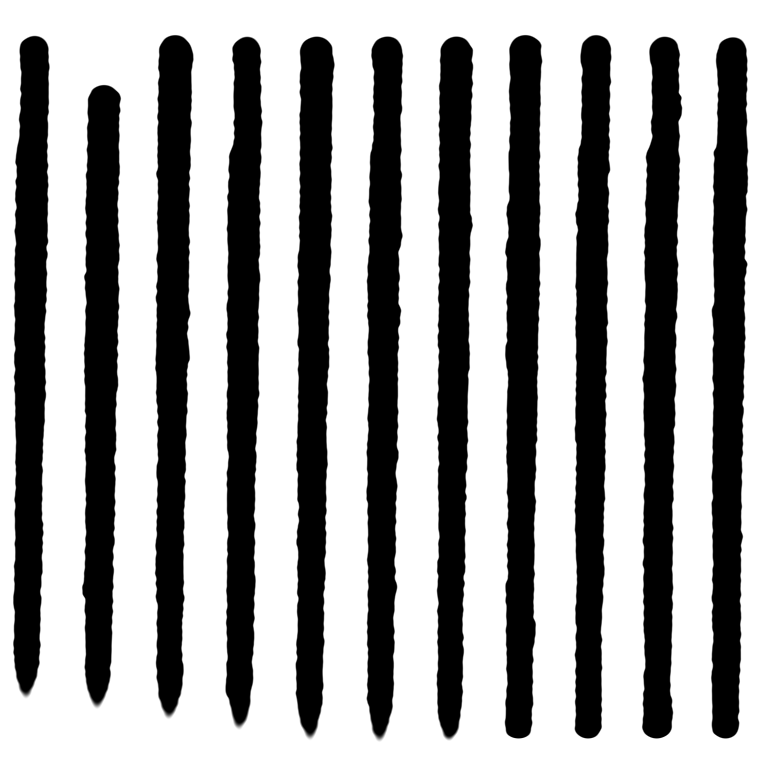
This pattern is drawn by a Shadertoy shader. Its source:

```glsl
const float STROKES = 11.0;
const float PITCH = 0.0910;
const float PI = 3.14159265;
const vec3 PAPER = vec3(1.0);
const vec3 INK = vec3(0.0);

// How far the left side is pinched below each head
const float NECK[11] = float[11](
    0.0045, 0.0, 0.0, 0.0065, 0.0, 0.004, 0.0, 0.002, 0.005, 0.007, 0.004);

float hash(float n) {
    return fract(sin(n * 12.9898) * 43758.547);
}

vec2 gradientAt(vec2 cell) {
    float angle = 2.0 * PI * hash(dot(cell, vec2(1.0, 57.31)));
    return vec2(cos(angle), sin(angle));
}

float gradientNoise(vec2 p) {
    vec2 cell = floor(p);
    vec2 f = fract(p);
    vec2 u = f * f * f * (f * (f * 6.0 - 15.0) + 10.0);
    float a = dot(gradientAt(cell), f);
    float b = dot(gradientAt(cell + vec2(1, 0)), f - vec2(1, 0));
    float c = dot(gradientAt(cell + vec2(0, 1)), f - vec2(0, 1));
    float d = dot(gradientAt(cell + vec2(1, 1)), f - vec2(1, 1));
    return mix(mix(a, b, u.x), mix(c, d, u.x), u.y);
}

// Slow wobble, fine fraying and rare blots along one side
float edgeWear(float y, float seed) {
    float row = seed * 3.0 + 0.5;
    float wobble = 0.0024 * gradientNoise(vec2(y * 11.0, row));
    float fray = 0.0020 * gradientNoise(vec2(y * 105.0, row + 90.0));
    float blot = 0.0030 * smoothstep(0.34, 0.55, gradientNoise(vec2(y * 19.0, row + 170.0)));
    return wobble + fray + blot;
}

float strokeTop(float id) {
    float shortened = id == 1.0 ? 0.064 : 0.0;
    return 0.951 + 0.004 * hash(id + 3.0) - shortened;
}

float strokeBottom(float id) {
    return max(0.0385, 0.095 - 0.0135 * id);
}

float strokeCenter(float id, float y) {
    float lean = 0.0340 + 0.0095 * y;
    float bow = 0.0052 * sin(PI * id / (STROKES - 1.0));
    return lean + bow + id * PITCH;
}

float neckPinch(float id, float y) {
    float below = smoothstep(0.795, 0.825, y);
    float head = smoothstep(0.905, 0.93, y);
    return NECK[int(id)] * below * (1.0 - 0.5 * head);
}

// Signed distance to one hand-drawn stroke
float strokeDistance(vec2 p, float id) {
    float halfWidth = mix(0.0174, 0.0209, smoothstep(0.10, 0.70, p.y));
    halfWidth += 0.0010 * (hash(id + 21.0) - 0.5);
    float center = strokeCenter(id, p.y);
    float left = center - halfWidth + neckPinch(id, p.y) - edgeWear(p.y, id * 2.0);
    float right = center + halfWidth + edgeWear(p.y, id * 2.0 + 1.0);
    float radius = 0.5 * (right - left);
    float across = (p.x - 0.5 * (left + right)) / radius;

    // Round head; pointed foot on early strokes, blunt foot on later ones
    float blunt = smoothstep(5.5, 7.0, id);
    float footLength = mix(0.064, 0.016, blunt);
    float headLength = 0.019;
    float head = max(p.y - strokeTop(id) + headLength, 0.0) / headLength;
    float foot = max(strokeBottom(id) + footLength - p.y, 0.0) / footLength;
    float roundness = mix(1.6, 2.4, blunt);
    float along = max(head, pow(foot, 0.5 * roundness));
    return radius * (length(vec2(across, along)) - 1.0);
}

float inkCoverage(vec2 p, float softness) {
    float offset = p.x - strokeCenter(0.0, p.y);
    float id = clamp(floor(offset / PITCH + 0.5), 0.0, STROKES - 1.0);
    return 1.0 - smoothstep(-softness, softness, strokeDistance(p, id));
}

void mainImage(out vec4 fragColor, in vec2 fragCoord) {
    vec2 p = fragCoord / iResolution.xy;
    float softness = max(0.0012, 0.75 / iResolution.y);
    fragColor = vec4(mix(PAPER, INK, inkCoverage(p, softness)), 1.0);
}
```
